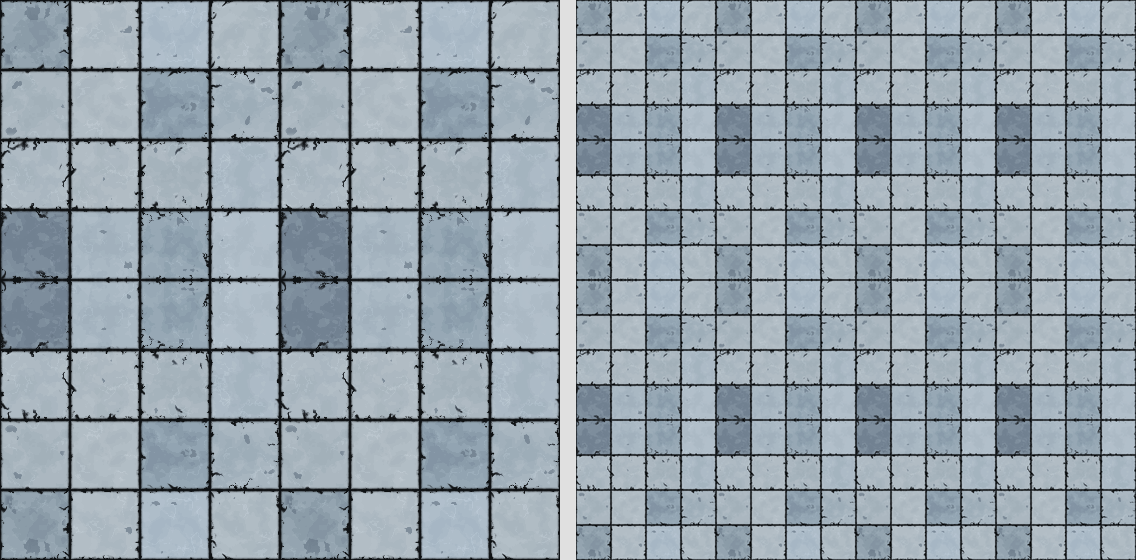
Left: one tile. Right: repeated 2 by 2.
Write a Shadertoy shader that draws this texture.

```glsl
// Worn blue-grey stone tiles, eight by eight, with dark chipped joints, stains and cracks.

float hash(vec2 p) {
    vec3 h = fract(p.xyx * vec3(.1031, .1030, .0973));
    h += dot(h, h.yzx + 33.33);
    return fract((h.x + h.y) * h.z);
}

float corner(vec2 cell, vec2 offset, vec2 period, float seed) {
    float angle = 6.2832 * hash(mod(cell, period) + seed);
    return dot(vec2(cos(angle), sin(angle)), offset);
}

// Gradient noise that wraps after a whole number of cells
float noise(vec2 p, vec2 period, float seed) {
    vec2 i = floor(p), f = p - i;
    vec2 u = f * f * f * (f * (f * 6. - 15.) + 10.);
    vec2 e = vec2(1, 0);
    return mix(
        mix(corner(i, f, period, seed), corner(i + e, f - e, period, seed), u.x),
        mix(corner(i + e.yx, f - e.yx, period, seed), corner(i + 1., f - 1., period, seed), u.x),
        u.y);
}

// Layered noise over a block of four by four tiles
float fbm(vec2 p, float freq, float seed) {
    float sum = 0., gain = 1.;
    for (int k = 0; k < 4; k++) {
        sum += gain * noise(p * freq, vec2(4. * freq), seed);
        freq *= 2.;
        gain *= .5;
        seed += 17.;
    }
    return sum;
}

void mainImage(out vec4 fragColor, in vec2 fragCoord) {
    vec2 p = 8. * fragCoord / iResolution.xy;
    float px = 8. / iResolution.y;

    // Four columns repeat; rows mirror about the middle
    vec2 q = vec2(mod(p.x, 4.), abs(p.y - 4.));
    ivec2 id = min(ivec2(q), 3);
    vec2 c = fract(q) - .5;
    float edge = .5 - max(abs(c.x), abs(c.y));

    // Per-tile grime and damage, from the middle row outwards
    float grime = mat4(1.65, .28, .85, .02,
                       .18, .12, .30, .18,
                       .30, .10, 1.0, .38,
                       1.0, .08, .10, .14)[id.y][id.x];
    float damage = mat4(.65, .10, .85, .45,
                        .70, .65, .95, .35,
                        .05, .05, .45, .90,
                        .75, .35, .15, .45)[id.y][id.x];
    float drift = noise(p * 2., vec2(8, 16), 91.);

    // Flat-toned mottling, densest at the tile centre
    float mottle = fbm(q, 3., 5.) + .12 * drift + .2 - 1.3 * dot(c, c);
    float tone = grime + (.13 + .12 * grime) * smoothstep(0., .04, mottle)
               + (.08 + .12 * grime) * smoothstep(.27, .31, mottle)
               - .12 * smoothstep(.2, .24, fbm(q, 5., 43.));
    vec3 color = mix(vec3(.70, .75, .79), vec3(.575, .645, .695), clamp(tone, 0., 1.));
    color = mix(color, vec3(.44, .505, .575), clamp(tone - 1., 0., 1.));
    float tint = hash(vec2(id) + 7.) - .5;
    color += tint * vec3(-.015, 0, .02);

    // Pale hairline veins
    float vein = abs(fbm(q, 4., 120.)) / 4.;
    float veined = smoothstep(.05, .2, noise(q * 3., vec2(12), 140.));
    color += .035 * veined * (1. - smoothstep(.004, .004 + px, vein));

    // Dark stains, larger on grimy tiles
    float stain = fbm(q * vec2(1, 1.) + .04 * drift, 3., 210.) + .12 * drift;
    float limit = .62 - .2 * min(grime, 1.2);
    float inside = smoothstep(.03, .12, edge);
    color = mix(color, vec3(.40, .46, .52), .65 * inside * smoothstep(limit, limit + .05, stain));

    // Wandering cracks that start at the joints
    float path = abs(noise(q * 4. + .35 * fbm(q, 8., 260.), vec2(16), 300.)) / 4.;
    float reach = .24 * damage * smoothstep(-.1, .3, noise(q * 3., vec2(12), 330.) + .2 * drift);
    float width = .018 * smoothstep(0., .12, reach - edge + .05) * step(.02, reach);
    float crack = 1. - smoothstep(width - px, width + px, path);
    crack *= smoothstep(0., .04, reach - edge);
    vec3 crackColor = mix(vec3(.07, .08, .09), vec3(.28, .32, .37), smoothstep(.04, .2, edge));
    color = mix(color, crackColor, crack);

    // Joints with ragged sides and chips bitten out of the tiles
    float ragged = fbm(q, 12., 400.);
    float chip = max(ragged - .25, 0.) * (.03 + .09 * damage);
    float joint = .019 + .006 * ragged + chip;
    color *= 1. - .18 * (1. - smoothstep(joint, joint + .035, edge));
    color = mix(vec3(.055, .065, .075), color, smoothstep(joint - px, joint + px, edge));

    fragColor = vec4(color, 1);
}
```
